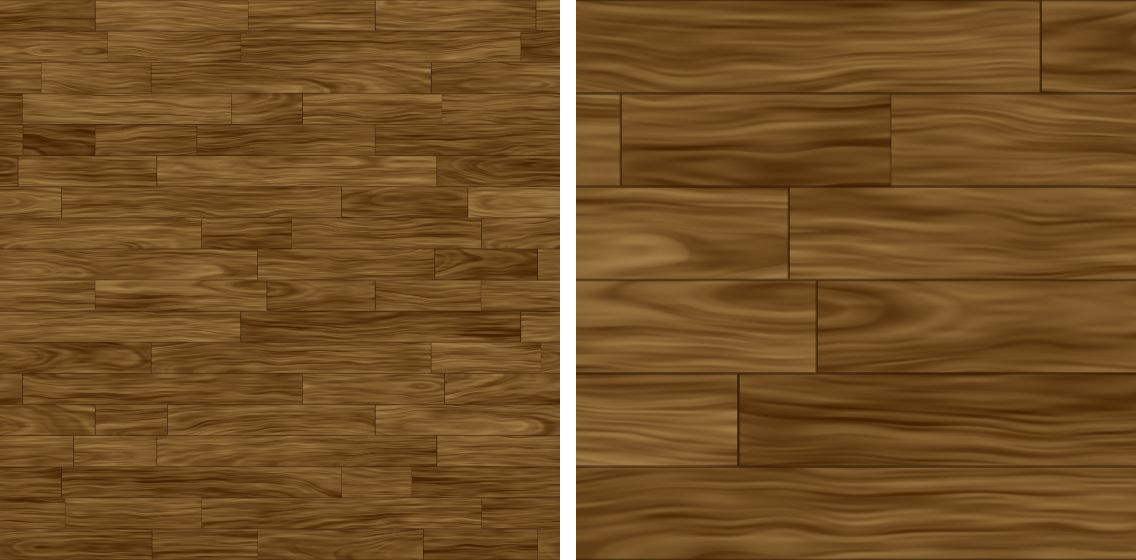
Left, the full canvas; right, a detail of the centre.
Give the GLSL for this texture, as a Shadertoy shader.

```glsl
// Brown wooden floor: 18 rows of staggered planks with thin dark seams.
// Each plank takes its own grain field of stretched, warped rings, which
// drives growth lines and fine fibres; tone varies by plank and softly along it.

float hash(vec2 p) {
    return fract(sin(dot(p, vec2(127.1, 311.7))) * 43758.545);
}

float noise(vec2 p) {
    vec2 i = floor(p), f = fract(p);
    f = f * f * (3.0 - 2.0 * f);
    return mix(mix(hash(i), hash(i + vec2(1, 0)), f.x),
               mix(hash(i + vec2(0, 1)), hash(i + vec2(1, 1)), f.x), f.y);
}

// Coverage of a line of the given half width at distance d
float line(float d, float halfWidth, float pixel) {
    return clamp((halfWidth - d) / pixel + 0.5, 0.0, 1.0);
}

// Joint offsets of the rows, in canvas widths; the stagger recurs after nine rows
const float stagger[9] = float[9](0.17, 0.43, 0.27, 0.04, 0.17, 0.28, 0.11, 0.36, 0.46);

void mainImage(out vec4 fragColor, in vec2 fragCoord) {
    vec2 uv = fragCoord / iResolution.xy;
    float pixel = 1.0 / iResolution.y;

    // Rows, counted from the top
    float y = (1.0 - uv.y) * 18.0;
    float row = min(floor(y), 17.0);
    float v = y - row;

    // Boards half a canvas long, many of them cut once more
    float along = (uv.x - stagger[int(row) % 9]) * 2.0;
    float board = mod(floor(along), 2.0);
    float u = fract(along);
    vec2 boardId = vec2(row, board + 3.0);
    float isCut = step(0.4, hash(boardId + 17.0));
    float cut = mix(0.25, 0.75, hash(boardId + 31.0));
    float part = isCut * step(cut, u);
    vec2 plank = vec2(row * 1.7 + 5.0, board * 2.0 + part + 2.0);
    float seed = hash(plank) * 60.0;

    // Grain field: long ellipses around a centre in or beside the plank
    vec2 centre = vec2(hash(plank + 7.3), mix(-0.7, 1.7, hash(plank + 11.9)));
    float stretch = mix(0.2, 1.2, hash(plank + 23.1));
    vec2 q = (vec2(u, v) - centre) * vec2(stretch, 1.0);
    float warp = noise(vec2(u * 4.0 + seed, v * 1.4 + seed))
               + 0.35 * noise(vec2(u * 13.0 + seed, v * 3.0));
    float field = 9.0 * sqrt(dot(q, q) + 0.01) + 2.4 * warp + seed;

    // Growth lines, fibres along the grain and straight pores
    float rings = 0.65 * noise(vec2(field * 1.3, u * 2.0 + seed))
                + 0.35 * noise(vec2(field * 2.7, u * 6.0 + seed));
    float fibres = 0.55 * noise(vec2(u * 13.0 + seed, field * 3.6))
                 + 0.45 * noise(vec2(u * 17.0 + seed, y * 17.0));
    float clouds = noise(vec2(uv.x * 6.0 + seed, y * 0.9));
    float tone = 0.49 + 0.32 * (hash(plank + 41.0) - 0.5) + 0.5 * (clouds - 0.5)
               + 0.9 * (rings - 0.5) + 0.9 * (fibres - 0.5);

    // Occasional thin dark veins
    float vein = smoothstep(0.68, 0.9, noise(vec2(field * 1.9 + 9.0, u * 3.0 + seed)));
    tone -= 0.3 * vein;
    vec3 color = mix(vec3(0.34, 0.20, 0.05), vec3(0.57, 0.43, 0.23), clamp(tone, -0.3, 1.3));

    // Seams between rows, and end joints of uneven strength
    float rowSeam = 0.55 * line(min(v, 1.0 - v) / 18.0, 0.0008, pixel);
    float joint = mod(floor(along + 0.5), 2.0);
    float endSeam = line(min(u, 1.0 - u) * 0.5, 0.0007, pixel)
                  * mix(0.3, 0.9, hash(vec2(row, joint + 50.0)));
    float cutSeam = isCut * line(abs(u - cut) * 0.5, 0.0007, pixel)
                  * mix(0.1, 0.8, hash(boardId + 61.0));
    color = mix(color, vec3(0.19, 0.10, 0.02), max(rowSeam, max(endSeam, cutSeam)));

    fragColor = vec4(color, 1.0);
}
```
